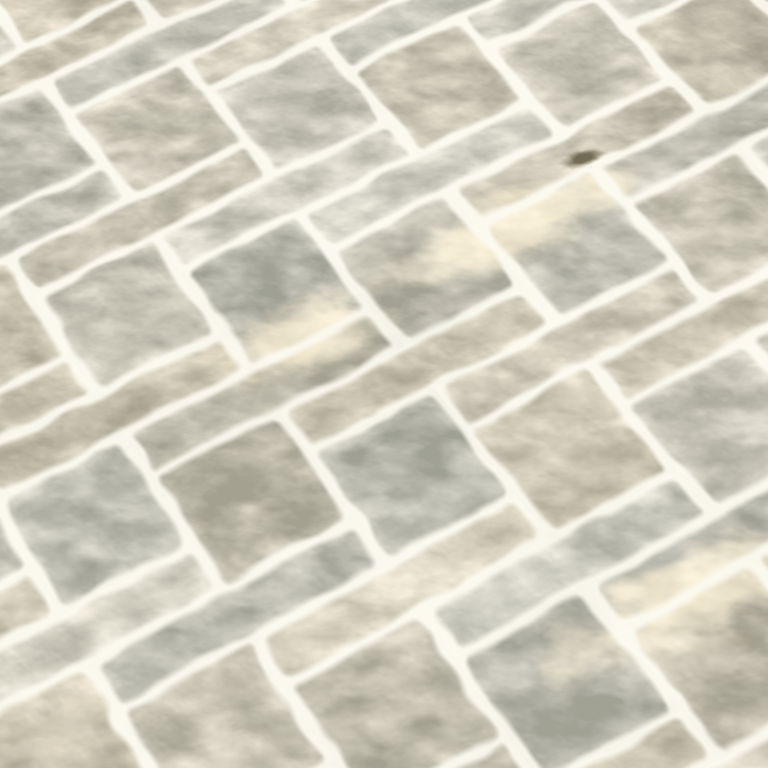
Give the GLSL for this texture, as a WebGL 1 fragment shader.

```glsl
precision highp float;
// Worn stone paving seen at a slant: staggered square setts alternate with
// pairs of long slabs, parted by pale sandy joints. A projective lattice gives
// the layout, rounded boxes cut the stones, and value noise weathers them.

#define ORIGIN vec2(0.169, 0.260)    // lattice origin, y measured downwards
#define STEP_A vec2(0.1875, -0.0286) // step from one sett to the next
#define STEP_B vec2(-0.0503, 0.2221) // step from one row to the next
#define TILT -0.06                   // perspective growth per row
#define SLAB 0.22                    // slab height as a share of the row period
#define CELL vec2(0.172, 0.256)      // column width and row period on the canvas
#define GAP vec2(0.0088, 0.0056)     // half widths of cross and course joints
#define SOFT 0.0045                  // softness of the stone edges
#define ROUNDING 0.007
#define SAND_AMOUNT 0.85

uniform vec2 u_resolution;

float hash(vec2 p) {
  return fract(sin(dot(p, vec2(127.1, 311.7))) * 43758.5453);
}

float noise(vec2 p) {
  vec2 i = floor(p), f = fract(p);
  f = f * f * (3.0 - 2.0 * f);
  return mix(mix(hash(i), hash(i + vec2(1.0, 0.0)), f.x),
             mix(hash(i + vec2(0.0, 1.0)), hash(i + vec2(1.0)), f.x), f.y);
}

float fbm(vec2 p) {
  float sum = 0.0, amp = 0.53;
  for (int i = 0; i < 4; i++) {
    sum += amp * noise(p);
    p = mat2(1.6, 1.2, -1.2, 1.6) * p + 3.7;
    amp *= 0.5;
  }
  return sum;
}

float cross2(vec2 a, vec2 b) { return a.x * b.y - a.y * b.x; }

// Canvas point to paving plane: x counts columns, y counts row periods.
vec2 toPaving(vec2 p) {
  vec2 rel = p - ORIGIN, b = STEP_B - TILT * p;
  vec2 ij = vec2(cross2(rel, b), cross2(STEP_A, rel)) / cross2(STEP_A, b);
  float column = ij.x - ij.y;
  return vec2(column, ij.y + SLAB * column);
}

// Signed distance to the stone at q; also returns its id and whether it is a slab.
float stone(vec2 q, vec2 gap, out vec2 id, out float isSlab) {
  float column = floor(q.x), f = q.x - column;
  float row = q.y - SLAB * column, t = fract(row);
  vec2 local = vec2(f, t - 2.0 * SLAB), size = vec2(1.0, 1.0 - 2.0 * SLAB);
  id = vec2(column, floor(row));
  isSlab = step(t, 2.0 * SLAB);
  if (isSlab > 0.5) {
    float lower = step(SLAB, t);
    local = vec2(f + 1.0 - lower, t - lower * SLAB);
    size = vec2(2.0, SLAB);
    id += vec2(lower + 0.37, 0.61);
  }
  vec2 e = abs(local - 0.5 * size) * CELL - 0.5 * size * CELL + gap + ROUNDING;
  return length(max(e, 0.0)) + min(max(e.x, e.y), 0.0) - ROUNDING;
}

// Drifts of sand, zigzagging over the long slabs.
float sandDrifts(vec2 q, float grain) {
  float sand = 0.0;
  for (int i = 0; i < 3; i++) {
    float n = float(i);
    vec2 centre = vec2(0.42 + 0.96 * n, 0.95 + 1.72 * mod(n, 2.0));
    float r = length((q - centre) / vec2(0.85, 0.17));
    sand = max(sand, 1.0 - smoothstep(0.35, 1.2, r + 1.3 * (grain - 0.5)));
  }
  return sand;
}

void main() {
  vec2 p = gl_FragCoord.xy / u_resolution;
  p.y = 1.0 - p.y;
  vec2 wobble = vec2(noise(p * 22.0), noise(p * 22.0 + 40.0)) - 0.5;
  vec2 q = toPaving(p + 0.008 * wobble);
  vec2 plane = q * CELL;

  // Stones and joints
  vec2 id;
  float isSlab;
  vec2 gap = GAP * (0.65 + 0.7 * noise(p * 34.0 + 9.0));
  float d = stone(q, gap, id, isSlab);
  float soft = max(SOFT, 1.0 / u_resolution.y);
  float joint = smoothstep(-soft, soft, d);
  float halo = smoothstep(-0.016, 0.0, d);

  // Mottled faces, with streaks running across the courses
  vec2 streak = vec2(plane.x + 0.5 * plane.y, plane.y - 0.5 * plane.x);
  float mottle = fbm(streak * vec2(24.0, 42.0) + id * 7.3);
  float cloud = noise(p * 7.0 + 5.0);
  float tone = 0.46 + 1.35 * (mottle - 0.5) + 0.35 * (cloud - 0.5);
  tone += 0.3 * (hash(id) - 0.5) + 0.1 * isSlab + 0.15 * halo;
  vec3 darkStone = vec3(0.64, 0.63, 0.57);
  vec3 lightStone = vec3(0.89, 0.87, 0.81);
  vec3 color = mix(darkStone, lightStone, clamp(tone, 0.0, 1.25));
  color += (hash(id + 4.0) - 0.5) * vec3(0.025, 0.0, -0.03);

  // Sand, joints and one dark scrap of debris
  float grain = fbm(streak * vec2(14.0, 26.0) + 17.0);
  float sand = sandDrifts(q, grain) * SAND_AMOUNT;
  color = mix(color, vec3(0.98, 0.94, 0.84) + 0.12 * (mottle - 0.5), sand);
  color = mix(color, vec3(0.99, 0.98, 0.94), joint * (0.88 + 0.12 * cloud));
  vec2 s = mat2(0.94, 0.34, -0.34, 0.94) * (p - vec2(0.757, 0.208));
  float scrap = 1.0 - smoothstep(0.4, 1.2, length(s / vec2(0.034, 0.012)) + mottle - 0.5);
  color = mix(color, vec3(0.38, 0.35, 0.26), 0.85 * scrap);

  gl_FragColor = vec4(clamp(color, 0.0, 1.0), 1.0);
}
```
